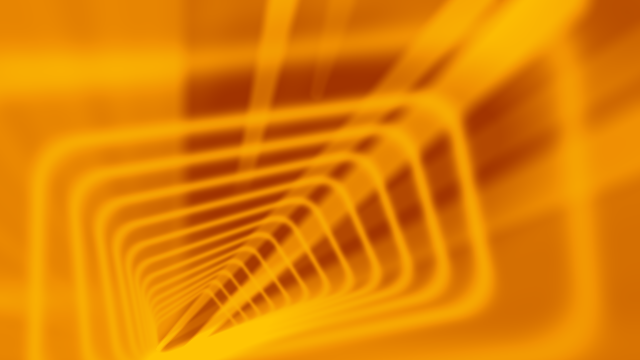
Write a WebGL 2 fragment shader that draws this background.

```glsl
#version 300 es
precision highp float;

uniform vec2 u_resolution;
out vec4 fragColor;

const vec2 VANISH = vec2(0.44, 0.0);
const vec3 RUST = vec3(0.63, 0.20, 0.0);
const vec3 ORANGE = vec3(0.94, 0.56, 0.01);
const vec3 GOLD = vec3(1.0, 0.77, 0.01);

// Soft elliptical spot
float glow(vec2 p, vec2 center, vec2 radius) {
    vec2 q = (p - center) / radius;
    return exp(-dot(q, q));
}

// Elliptical spot with a flat middle
float plateau(vec2 p, vec2 center, vec2 radius) {
    return 1.0 - smoothstep(0.65, 1.3, length((p - center) / radius));
}

// Tapered ray of light from a to b
float beam(vec2 p, vec2 a, vec2 b, float widthA, float widthB) {
    vec2 axis = b - a;
    float t = clamp(dot(p - a, axis) / dot(axis, axis), 0.0, 1.0);
    float width = mix(widthA, widthB, t);
    return 1.0 - smoothstep(0.45 * width, 1.3 * width, length(p - a - axis * t));
}

// Signed distance to the line a-b, positive on its left
float side(vec2 p, vec2 a, vec2 b) {
    vec2 e = normalize(b - a);
    return dot(p - a, vec2(-e.y, e.x));
}

float smoothMax(float a, float b, float k) {
    float h = max(k - abs(a - b), 0.0) / k;
    return max(a, b) + 0.25 * h * h * k;
}

// Rounded, skewed frame at the given depth step
float frameDistance(vec2 p, float depth) {
    float scale = pow(0.845, depth);
    vec2 topLeft = vec2(-0.32, 0.585) * pow(vec2(0.73, 0.85), vec2(depth));
    vec2 topRight = vec2(0.80, 0.728) * pow(vec2(0.85, 0.889), vec2(depth));
    topLeft.y = min(topLeft.y, 0.73);
    vec2 lowRight = vec2(0.915 * pow(0.88, depth),
                         max(scale * (0.637 - 0.475 * scale), 0.05));
    vec2 lowLeft = vec2(-0.336, -0.088) * pow(vec2(0.55, 0.6), vec2(depth));
    float rounding = 0.13 * scale;
    float upper = smoothMax(side(p, topLeft, topRight), side(p, topRight, lowRight), rounding);
    float lower = smoothMax(side(p, lowRight, lowLeft), side(p, lowLeft, topLeft), rounding);
    return smoothMax(upper, lower, rounding) - 0.010 * pow(0.7, depth);
}

// Broad light and shade behind the frames
float ambient(vec2 p) {
    float rightPart = smoothstep(0.48, 0.54, p.x);
    float leftPart = 1.0 - rightPart;
    float light = 0.39 + 0.14 * leftPart;
    light -= 0.39 * rightPart * plateau(p, vec2(0.90, 0.57), vec2(0.54, 0.35));
    light -= 0.18 * leftPart * glow(p, vec2(0.45, 0.42), vec2(0.14, 0.20));
    light -= 0.16 * glow(p, vec2(1.43, 0.66), vec2(0.20, 0.18));
    light -= 0.22 * glow(p, vec2(1.75, 0.96), vec2(0.20, 0.18));
    light += 0.26 * leftPart * glow(p, vec2(0.1, 0.81), vec2(0.7, 0.06));
    light += 0.16 * glow(p, vec2(0.0, 0.17), vec2(0.28, 0.05));
    light += 0.08 * glow(p, vec2(0.40, 0.08), vec2(0.20, 0.15));
    light += 0.13 * glow(p, vec2(0.85, 0.04), vec2(0.45, 0.10));
    // Shade between the central rays
    light -= 0.30 * beam(p, vec2(0.49, 0.04), vec2(0.88, 0.38), 0.05, 0.14)
        * (1.0 - plateau(p, vec2(0.90, 0.57), vec2(0.54, 0.35)));
    return max(light, 0.0);
}

// Faint radial streaks from layered sines
float streaks(vec2 p) {
    vec2 q = p - VANISH;
    float angle = atan(q.y, q.x);
    return (sin(angle * 23.0 + 1.0) + 0.6 * sin(angle * 41.0)) * smoothstep(0.1, 0.7, length(q));
}

float rays(vec2 p) {
    float light = 0.57 * beam(p, vec2(1.55, 1.02), vec2(0.50, 0.01), 0.095, 0.010);
    light += 0.38 * beam(p, vec2(1.33, 1.02), VANISH + vec2(0.0, 0.03), 0.055, 0.008);
    light += 0.38 * smoothstep(0.44, 0.62, p.y)
        * beam(p, vec2(0.79, 1.02), vec2(0.66, 0.42), 0.045, 0.022);
    light += 0.10 * beam(p, vec2(0.95, 1.0), vec2(0.88, 0.74), 0.04, 0.02);
    light += 0.26 * beam(p, vec2(1.80, 0.62), VANISH, 0.10, 0.012);
    light += 0.13 * beam(p, vec2(1.80, 0.87), VANISH + vec2(0.0, 0.04), 0.07, 0.008);
    return light;
}

vec3 palette(float light) {
    vec3 warm = mix(RUST, ORANGE, clamp(light / 0.6, 0.0, 1.0));
    return mix(warm, GOLD, clamp((light - 0.6) / 0.4, 0.0, 1.0));
}

void main() {
    vec2 p = gl_FragCoord.xy / u_resolution * vec2(16.0 / 9.0, 1.0);
    float light = ambient(p) + rays(p) + 0.018 * streaks(p);

    // Frames receding toward the vanishing point
    for (int i = 0; i < 13; i++) {
        float depth = i == 0 ? -2.0 : float(i) - 1.0;
        float width = 0.005 + 0.021 * pow(0.70, depth);
        float d = frameDistance(p - VANISH, depth) / width;
        float strength = i == 0 ? 0.58 : 0.80 * pow(0.96, depth);
        light = mix(light, max(light, 0.87), strength * exp(-d * d));
    }

    // Bright floor reflection
    light += 0.24 * glow(p, vec2(0.58, 0.04), vec2(0.34, 0.20))
        * beam(p, VANISH - vec2(0.0, 0.02), vec2(1.05, 0.19), 0.05, 0.03);
    fragColor = vec4(palette(clamp(light, 0.0, 1.0)), 1.0);
}
```
